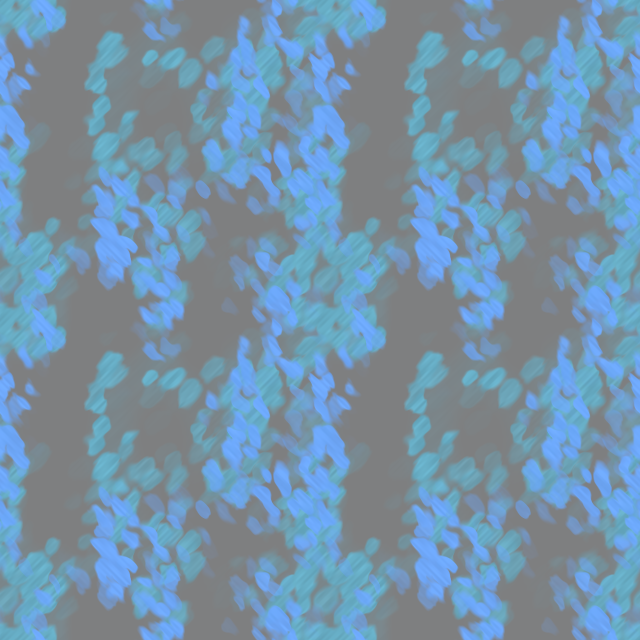
Reproduce this texture procedurally as a WebGL 1 fragment shader.

```glsl
precision highp float;
// Brushed dabs of cyan and blue on grey, gathered in upright drifts; the tile repeats 2 x 2.
// Each colour is a layer of jittered ellipses whose opacity follows periodic noise,
// roughened by fine diagonal bristle marks.
uniform vec2 u_resolution;

vec3 hash3(vec2 p, float seed) {
  vec3 q = fract(vec3(p.xyx + seed * 7.31) * vec3(0.1031, 0.1030, 0.0973));
  q += dot(q, q.yxz + 33.33);
  return fract((q.xxy + q.yzz) * q.zyx);
}

// Value noise that repeats over the unit tile; freq must be whole numbers.
float tileNoise(vec2 p, vec2 freq, float seed) {
  p *= freq;
  vec2 cell = floor(p);
  vec2 f = fract(p);
  f = f * f * (3.0 - 2.0 * f);
  float a = hash3(mod(cell, freq), seed).x;
  float b = hash3(mod(cell + vec2(1.0, 0.0), freq), seed).x;
  float c = hash3(mod(cell + vec2(0.0, 1.0), freq), seed).x;
  float d = hash3(mod(cell + 1.0, freq), seed).x;
  return mix(mix(a, b, f.x), mix(c, d, f.x), f.y);
}

// Upright drifts shared by both colours, mixed with a field of the layer's own.
float drift(vec2 p, float seed) {
  float shared = tileNoise(p, vec2(8.0, 3.0), 1.0);
  float own = tileNoise(p, vec2(6.0, 5.0), seed);
  return 0.5 + 1.1 * (0.45 * shared + 0.55 * own - 0.5);
}

// Bristle marks: noise stretched along one diagonal.
float bristles(vec2 p, float slope, float seed) {
  vec2 q = vec2(p.x - slope * p.y, p.x + slope * p.y);
  return tileNoise(q, vec2(96.0, 14.0), seed);
}

// Joint opacity of a layer of dabs; radii are in cells, range is the drift threshold.
float dabs(vec2 p, float grid, float angle, vec2 radii, vec2 range, float rough, float seed) {
  vec2 g = p * grid;
  vec2 home = floor(g);
  float clear = 1.0;
  for (int y = -1; y <= 1; y++) {
    for (int x = -1; x <= 1; x++) {
      vec2 cell = home + vec2(float(x), float(y));
      vec2 id = mod(cell, grid);
      for (int k = 0; k < 2; k++) {
        float s = seed + float(k) * 3.0;
        vec3 place = hash3(id, s);
        vec3 form = hash3(id, s + 11.0);
        vec2 center = cell + place.xy;
        float turn = angle + (form.x - 0.5) * 0.7;
        vec2 axis = vec2(cos(turn), sin(turn));
        vec2 d = g - center;
        d = vec2(dot(d, axis), dot(d, vec2(-axis.y, axis.x)));
        float dist = length(d / (radii * mix(0.7, 1.15, form.y))) + rough;
        float body = 1.0 - smoothstep(mix(0.35, 0.8, form.z), 1.08, dist);
        float strength = drift(center / grid, seed) + 0.38 * (place.z - 0.5);
        clear *= 1.0 - body * smoothstep(range.x, range.y, strength);
      }
    }
  }
  return 1.0 - clear;
}

void main() {
  vec2 p = gl_FragCoord.xy / u_resolution * 2.0;

  // Uneven outlines
  vec2 wobble = vec2(tileNoise(p, vec2(30.0), 21.0), tileNoise(p, vec2(30.0), 22.0)) - 0.5;
  vec2 q = p + 0.022 * wobble;
  float rising = bristles(p, 1.0, 31.0) - 0.5;
  float falling = bristles(p, -1.0, 32.0) - 0.5;

  // Dabs leaning right in cyan, smaller ones leaning left in blue
  float cyan = dabs(q, 14.0, 0.95, vec2(0.72, 0.46), vec2(0.47, 0.73), 0.22 * rising, 41.0);
  float blue = dabs(q, 18.0, 2.1, vec2(0.78, 0.40), vec2(0.53, 0.74), 0.25 * falling, 61.0);

  // Faint wash between the dabs
  float wash = 0.16 * smoothstep(0.42, 0.7, drift(p, 41.0));
  cyan = 1.0 - (1.0 - cyan) * (1.0 - wash);

  vec3 color = vec3(0.495, 0.497, 0.5);
  color = mix(color, vec3(0.395, 0.69, 0.79) + 0.07 * rising, cyan * (0.93 + 0.14 * rising));
  color = mix(color, vec3(0.43, 0.665, 1.0) + 0.05 * falling, blue * (0.95 + 0.1 * falling));
  gl_FragColor = vec4(color, 1.0);
}
```
